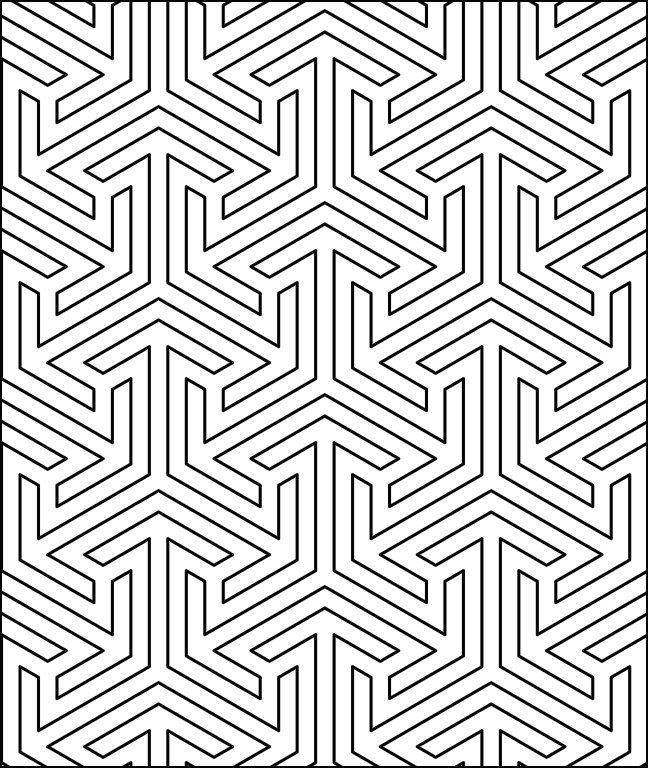
Write a Shadertoy shader that draws this pattern.

```glsl
// Interlocking outlined tripods with arrowhead arms on a triangular lattice, black on white.
#define PERIOD 0.25               // lattice spacing, in canvas heights
#define CENTER vec2(0.423, 0.5)   // centre of one tripod
#define STROKE 0.0040             // outline width
#define FRAME 0.0026              // border width
#define ARM_HALF 1.0              // half width of an arm, in grid units
#define HEAD_INNER 13.0           // inner and outer faces of the arrowhead
#define HEAD_OUTER 15.0
#define HEAD_END 7.0              // cut at the barb ends
#define INK vec3(0.015)
#define PAPER vec3(1.0)

const float S60 = 0.8660254;
const float GRID_UNIT = PERIOD * S60 / 18.0;

float segmentDistance(vec2 p, vec2 a, vec2 b) {
    vec2 ab = b - a;
    return length(p - a - ab * clamp(dot(p - a, ab) / dot(ab, ab), 0.0, 1.0));
}

// Point where a face falling at 30 degrees meets one rising at 30 degrees.
vec2 faceCorner(float falling, float rising) {
    return vec2(falling - rising, 0.5 * (falling + rising) / S60);
}

// Fold the plane onto one half of the upright arm.
vec2 foldTripod(vec2 p) {
    p.x = abs(p.x);
    vec2 mirror = vec2(0.5, -S60);
    p -= 2.0 * max(dot(p, mirror), 0.0) * mirror;
    return vec2(abs(p.x), p.y);
}

// Distance to the tripod outline, in grid units.
float tripodOutline(vec2 p) {
    p = foldTripod(p);
    vec2 crotch = vec2(ARM_HALF, ARM_HALF * 0.5 / S60);
    vec2 neck = vec2(ARM_HALF, (HEAD_INNER - 0.5 * ARM_HALF) / S60);
    vec2 barbIn = faceCorner(HEAD_INNER, HEAD_END);
    vec2 barbOut = faceCorner(HEAD_OUTER, HEAD_END);
    vec2 tip = vec2(0.0, HEAD_OUTER / S60);
    float d = segmentDistance(p, crotch, neck);
    d = min(d, segmentDistance(p, neck, barbIn));
    d = min(d, segmentDistance(p, barbIn, barbOut));
    return min(d, segmentDistance(p, barbOut, tip));
}

// Distance to the nearest outline among the four surrounding lattice points.
float latticeOutline(vec2 p) {
    mat2 basis = PERIOD * mat2(S60, 0.5, 0.0, 1.0);
    vec2 cell = floor(inverse(basis) * p);
    float d = 1e3;
    for (int j = 0; j < 2; j++)
        for (int i = 0; i < 2; i++) {
            vec2 node = basis * (cell + vec2(i, j));
            d = min(d, tripodOutline((p - node) / GRID_UNIT));
        }
    return d * GRID_UNIT;
}

void mainImage(out vec4 fragColor, in vec2 fragCoord) {
    float pixel = 1.0 / iResolution.y;
    vec2 uv = fragCoord * pixel;

    // Outlines and the border around the canvas
    float lines = latticeOutline(uv - CENTER) - 0.5 * STROKE;
    vec2 edge = min(uv, iResolution.xy * pixel - uv);
    float border = min(edge.x, edge.y) - FRAME;

    float ink = clamp(0.5 - min(lines, border) / pixel, 0.0, 1.0);
    fragColor = vec4(mix(PAPER, INK, ink), 1.0);
}
```
